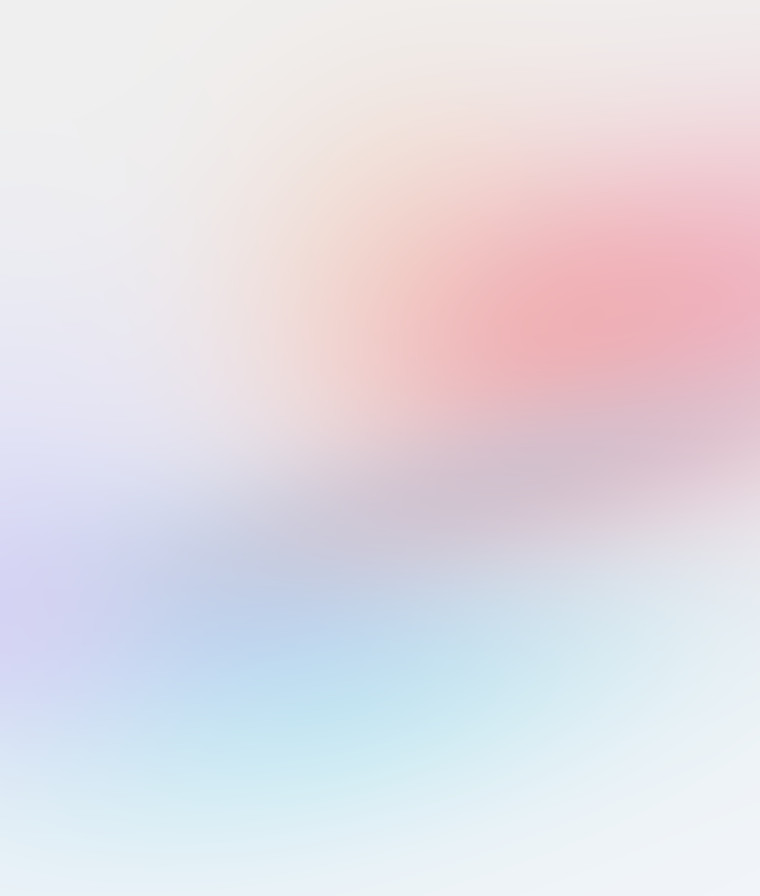
Write a Shadertoy shader that draws this background.

```glsl
// A pale sky-like backdrop with a warm rose glow at the upper right and a
// cool blue glow at the lower left. Tilted, elliptical Gaussian glows are
// laid one over another on a soft vertical gradient.

// Gaussian falloff of an ellipse turned by an angle: 1 at its centre.
float ellipseGlow(vec2 p, vec2 centre, vec2 radii, float angle) {
    float c = cos(angle), s = sin(angle);
    vec2 d = p - centre;
    vec2 q = vec2(c * d.x + s * d.y, c * d.y - s * d.x) / radii;
    return exp(-dot(q, q));
}

// Blends a tinted glow over the colour below it.
vec3 addGlow(vec3 below, vec2 p, vec2 centre, vec2 radii, float angle,
             vec3 tint, float strength) {
    return mix(below, tint, strength * ellipseGlow(p, centre, radii, angle));
}

// Near-white paper, slightly cooler toward the bottom.
vec3 paper(float height) {
    const vec3 coolWhite = vec3(0.945, 0.957, 0.972);
    const vec3 warmWhite = vec3(0.940, 0.940, 0.938);
    return mix(coolWhite, warmWhite, smoothstep(0.0, 1.0, height));
}

// Cool tints: haze, cyan, blue and the violet left edge.
vec3 coolGlows(vec3 col, vec2 p) {
    const vec3 haze   = vec3(0.86, 0.86, 0.97);
    const vec3 cyan   = vec3(0.76, 0.92, 0.95);
    const vec3 blue   = vec3(0.70, 0.81, 0.94);
    const vec3 violet = vec3(0.84, 0.82, 0.96);
    col = addGlow(col, p, vec2(0.00, 0.45), vec2(0.40, 0.27), 0.0, haze, 0.60);
    col = addGlow(col, p, vec2(0.46, 0.24), vec2(0.47, 0.17), 0.2, cyan, 0.85);
    col = addGlow(col, p, vec2(0.34, 0.33), vec2(0.36, 0.13), 0.1, blue, 0.75);
    return addGlow(col, p, vec2(-0.02, 0.32), vec2(0.22, 0.14), 0.0, violet, 0.80);
}

// Warm tints: peach fringe, rose body and coral core.
vec3 warmGlows(vec3 col, vec2 p) {
    const vec3 peach = vec3(0.95, 0.85, 0.79);
    const vec3 rose  = vec3(0.94, 0.68, 0.74);
    const vec3 coral = vec3(0.94, 0.66, 0.66);
    col = addGlow(col, p, vec2(0.56, 0.68), vec2(0.25, 0.22), 0.0, peach, 0.85);
    col = addGlow(col, p, vec2(0.92, 0.65), vec2(0.40, 0.20), 0.2, rose, 0.90);
    return addGlow(col, p, vec2(0.74, 0.63), vec2(0.20, 0.13), 0.2, coral, 0.60);
}

void mainImage(out vec4 fragColor, in vec2 fragCoord) {
    vec2 p = fragCoord / iResolution.xy;

    vec3 col = paper(p.y);
    col = coolGlows(col, p);
    col = warmGlows(col, p);

    // Mauve band where the warm and cool glows meet.
    const vec3 mauve = vec3(0.79, 0.74, 0.80);
    col = addGlow(col, p, vec2(0.66, 0.465), vec2(0.40, 0.085), 0.22, mauve, 0.72);

    fragColor = vec4(col, 1.0);
}
```
